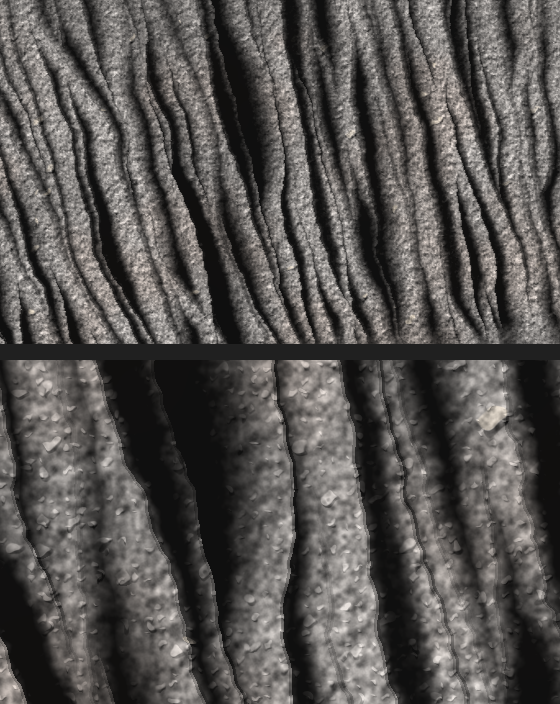
Top: the whole. Bottom: its middle third, enlarged.
Give the GLSL for this texture, as a WebGL 2 fragment shader.

```glsl
#version 300 es
precision highp float;
// Eroded earth cliff: slanting gritty ridges, dark gullies and scattered stones.
uniform vec2 u_resolution;
out vec4 fragColor;

float hash(vec2 p) {
  vec3 q = fract(vec3(p.xyx) * 0.1031);
  q += dot(q, q.yzx + 33.33);
  return fract((q.x + q.y) * q.z);
}

float noise(vec2 p) {
  vec2 cell = floor(p), f = fract(p);
  f = f * f * (3.0 - 2.0 * f);
  return mix(mix(hash(cell), hash(cell + vec2(1, 0)), f.x),
             mix(hash(cell + vec2(0, 1)), hash(cell + vec2(1, 1)), f.x), f.y);
}

float fbm(vec2 p) {
  float sum = 0.0, amp = 0.5;
  for (int i = 0; i < 4; i++) {
    sum += amp * noise(p);
    p = mat2(1.6, 1.2, -1.2, 1.6) * p + 17.3;
    amp *= 0.5;
  }
  return sum;
}

// One family of wandering ridges, as (surface height, height of the cast shadow).
vec2 ridges(float u, float depth, float seed) {
  vec2 height = vec2(-1.0);
  for (int k = -2; k <= 2; k++) {
    float id = floor(u) + float(k);
    float wander = noise(vec2(id * 7.0 + seed, depth * 2.8)) - 0.5;
    float crest = id + 0.5 + 0.6 * (hash(vec2(id, seed)) - 0.5) + 1.1 * wander;
    float top = 0.42 + 0.66 * noise(vec2(id * 5.0 + 90.0 + seed, depth * 2.8));
    float side = u - crest;
    float steep = mix(1.2, 5.0, hash(vec2(id, seed + 8.0)));
    float run = sqrt(side * side + 0.006);
    vec2 fall = side < 0.0 ? vec2(0.9) : vec2(steep, 0.65);
    height = max(height, top - run * fall);
  }
  return height;
}

// Two families at different slants cross, so that ridges fork and merge.
vec2 cliff(vec2 p) {
  float depth = 1.0 - p.y;
  float slant = mix(0.42, 0.19, p.x / 1.63) * depth * (0.7 + 0.3 * depth);
  float rough = 0.026 * (noise(p * 8.0) - 0.5) + 0.009 * (noise(p * 30.0) - 0.5)
              + 0.005 * (noise(p * 85.0) - 0.5);
  float x = p.x + rough;
  vec2 major = ridges((x - slant) * 9.5 + 40.0, depth, 4.0);
  vec2 minor = ridges((x - slant * 0.75) * 11.5 + 60.0, depth, 29.0) - 0.17;
  // The upper face is flatter, more so on the left.
  float relief = mix(mix(0.45, 0.8, smoothstep(0.3, 0.9, p.x)), 1.0, smoothstep(0.02, 0.4, depth));
  return mix(vec2(0.5), max(major, minor), relief);
}

// Scattered stones: positive on the lit stone, negative in its shadow.
float stones(vec2 p, float scale, float density) {
  vec2 q = p * scale + 0.5 * (noise(p * scale * 2.5) - 0.5);
  vec2 cell = floor(q);
  if (hash(cell + 11.0) > density) return 0.0;
  vec2 center = 0.5 + 0.36 * (vec2(hash(cell + 23.0), hash(cell + 37.0)) - 0.5);
  vec2 d = fract(q) - center;
  float radius = mix(0.11, 0.25, hash(cell + 51.0));
  float aa = 1.2 * scale / u_resolution.y;
  float body = 1.0 - smoothstep(radius - aa, radius + aa, length(d * vec2(0.85, 1.15)));
  float shade = 1.0 - smoothstep(radius - aa, radius + aa, length(d - vec2(0.4, -0.6) * radius));
  return body * (0.5 + 0.5 * hash(cell + 67.0)) - 0.6 * shade * (1.0 - body);
}

void main() {
  vec2 p = gl_FragCoord.xy / u_resolution.y;

  // Flanks lit from the upper left, gullies sinking into shadow.
  vec2 surface = cliff(p);
  float height = surface.x;
  vec2 e = vec2(0.003, 0.0);
  float slope = (cliff(p + e).x - cliff(p - e).x) / (2.0 * e.x) * 0.07;
  float tone = 0.48 + 0.11 * slope / sqrt(1.0 + slope * slope);
  tone *= mix(0.2, 1.08, smoothstep(-0.05, 0.66, height));

  // Each crest throws a shadow with a crisp edge that fades to the right.
  float shadow = smoothstep(0.0, 0.42, surface.y - height);
  tone *= 1.0 - 0.78 * shadow;
  tone *= 0.82 + 0.36 * fbm(p * 5.0 + 3.0);

  // Pale apron of loose soil near the lower edge.
  float apron = 1.0 - smoothstep(0.0, 0.09, p.y + 0.09 * (fbm(p * 9.0) - 0.3));
  tone = mix(tone, 0.48, 0.5 * apron * smoothstep(0.75, 1.0, p.x));

  // Gritty surface, embossed by the same light.
  vec2 towardLight = vec2(-0.004, 0.006);
  float grit = fbm(p * 75.0) - fbm((p + towardLight) * 75.0);
  float speckle = noise(p * 210.0) - 0.5;
  tone *= 1.0 + 1.1 * grit + 0.45 * speckle;

  // Pebbles of three sizes.
  float lit = (0.3 + 0.7 * smoothstep(0.0, 0.5, height)) * (1.0 - 0.6 * shadow);
  tone += lit * 0.23 * stones(p, 78.0, 0.5);
  tone += lit * 0.24 * stones(p + 5.0, 40.0, 0.24);
  float pale = stones(p + 9.0, 24.0, 0.04);
  tone += lit * 0.30 * pale;

  // Warm grey earth with faint brown patches.
  float brown = smoothstep(0.45, 0.7, fbm(p * 4.0 + 31.0));
  vec3 tint = mix(vec3(1.01, 0.985, 0.965), vec3(1.03, 0.975, 0.94), brown);
  tint = mix(tint, vec3(1.04, 0.98, 0.89), max(pale, 0.0));
  fragColor = vec4(clamp(tone, 0.06, 0.9) * tint, 1.0);
}
```
